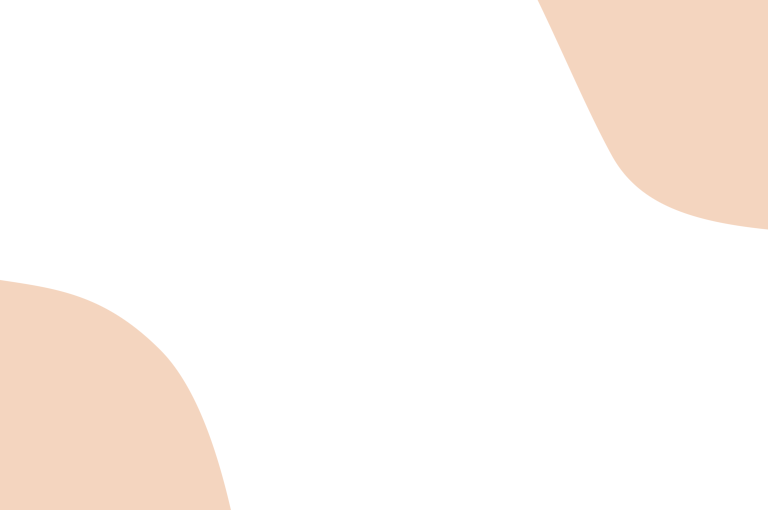
Write a Shadertoy shader that draws this background.

```glsl
#define PAPER vec3(1.0, 1.0, 1.0)
#define PEACH vec3(0.957, 0.835, 0.749)
#define ASPECT 1.5
#define SOLVE_STEPS 18

vec2 bezier(vec2 a, vec2 b, vec2 c, vec2 d, float t) {
    float s = 1.0 - t;
    return s * s * s * a + 3.0 * s * s * t * b + 3.0 * s * t * t * c + t * t * t * d;
}

vec2 bezierTangent(vec2 a, vec2 b, vec2 c, vec2 d, float t) {
    float s = 1.0 - t;
    return s * s * (b - a) + 2.0 * s * t * (c - b) + t * t * (d - c);
}

// Approximate signed distance to a curve that runs left to right, positive above it
float heightAbove(vec2 p, vec2 a, vec2 b, vec2 c, vec2 d) {
    float lo = 0.0, hi = 1.0;
    for (int i = 0; i < SOLVE_STEPS; i++) {
        float mid = 0.5 * (lo + hi);
        if (bezier(a, b, c, d, mid).x < p.x) lo = mid;
        else hi = mid;
    }
    float t = 0.5 * (lo + hi);
    vec2 offset = p - bezier(a, b, c, d, t);
    vec2 tangent = normalize(bezierTangent(a, b, c, d, t));
    // Past either end the tangent line continues the curve
    return tangent.x * offset.y - tangent.y * offset.x;
}

// Rounded hill in the lower left corner
float lowerBlob(vec2 p) {
    vec2 shoulder = vec2(0.3125, 0.3145);
    if (p.x < shoulder.x)
        return heightAbove(p, vec2(0.0, 0.451), vec2(0.113, 0.434), vec2(0.205, 0.422), shoulder);
    return heightAbove(p, shoulder, vec2(0.383, 0.244), vec2(0.424, 0.117), vec2(0.451, 0.0));
}

// Hanging drop in the upper right corner
float upperBlob(vec2 p) {
    vec2 bend = vec2(1.195, 0.695);
    if (p.x < bend.x)
        return -heightAbove(p, vec2(1.050, 1.0), vec2(1.100, 0.8965), vec2(1.148, 0.781), bend);
    return -heightAbove(p, bend, vec2(1.246, 0.602), vec2(1.344, 0.566), vec2(1.5, 0.550));
}

void mainImage(out vec4 fragColor, in vec2 fragCoord) {
    vec2 p = fragCoord / iResolution.xy * vec2(ASPECT, 1.0);
    float edge = 0.7 / iResolution.y;

    // Peach corners over white paper
    float blobs = min(lowerBlob(p), upperBlob(p));
    float cover = 1.0 - smoothstep(-edge, edge, blobs);
    fragColor = vec4(mix(PAPER, PEACH, cover), 1.0);
}
```
